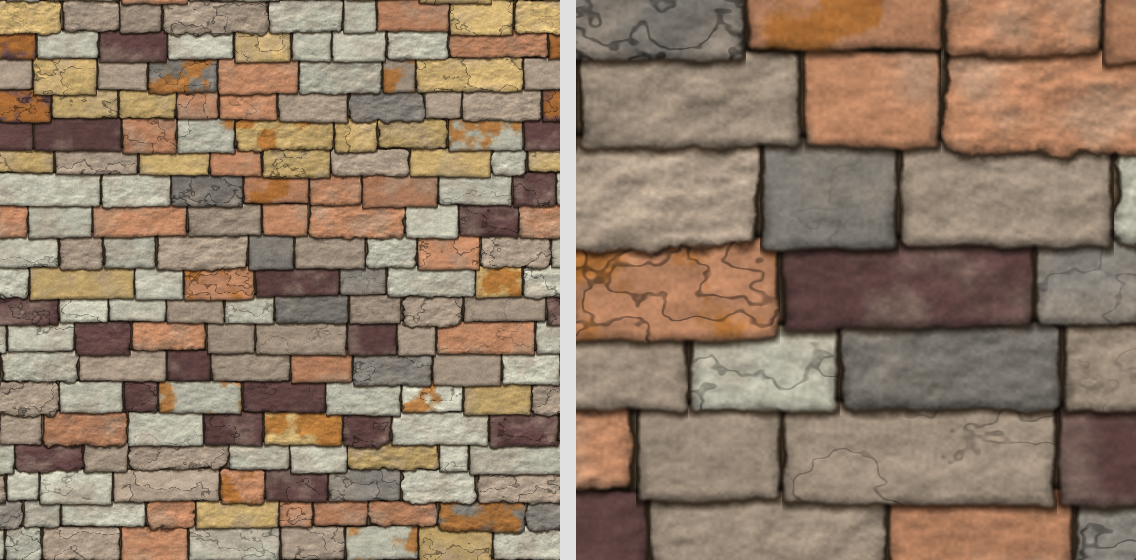
Left, the full canvas; right, a detail of the centre.
Write a three.js fragment shader that draws this texture.

```glsl
// Weathered wall of overlapping split-stone courses in mixed earth colours.
#define ROWS 19.0          // courses up the canvas
#define MIN_STONES 8.0     // stones in a course, some have one more
#define WIDTH_JITTER 0.62
#define ROW_JITTER 0.24
#define JOINT 0.035        // half joint width, in course heights
#define ROUGHNESS 0.09
#define RELIEF 0.75
#define SHADOW_REACH 0.13
#define SOFT 0.035         // edge smoothing, in course heights

varying vec2 vUv;

const vec3 PALE = vec3(0.72, 0.71, 0.64);
const vec3 TAUPE = vec3(0.63, 0.565, 0.495);
const vec3 OCHRE = vec3(0.74, 0.63, 0.42);
const vec3 SALMON = vec3(0.70, 0.50, 0.375);
const vec3 SLATE = vec3(0.48, 0.46, 0.43);
const vec3 PLUM = vec3(0.375, 0.27, 0.26);
const vec3 RUST = vec3(0.66, 0.39, 0.14);
const vec3 BACKING = vec3(0.40, 0.34, 0.27);
const vec3 SHADE = vec3(0.30, 0.26, 0.21);

float hash(vec2 p) {
  vec3 q = fract(vec3(p.xyx) * 0.1031);
  q += dot(q, q.yzx + 33.33);
  return fract((q.x + q.y) * q.z);
}

float noise(vec2 p) {
  vec2 i = floor(p), f = fract(p);
  f = f * f * (3.0 - 2.0 * f);
  return mix(mix(hash(i), hash(i + vec2(1, 0)), f.x),
             mix(hash(i + vec2(0, 1)), hash(i + vec2(1, 1)), f.x), f.y);
}

float fbm(vec2 p) {
  float sum = 0.0, amp = 0.53;
  for (int i = 0; i < 4; i++) {
    sum += amp * noise(p);
    p = p * 2.1 + 13.7;
    amp *= 0.5;
  }
  return sum;
}

// Jittered grid line that wraps after "period" lines
float gridLine(float i, float period, float seed, float jitter) {
  return i + jitter * (hash(vec2(mod(i, period), seed)) - 0.5);
}

// Signed distance to the stone of a course; also gives its id, centred position and half size
float stone(vec2 p, float row, out vec2 id, out vec2 local, out vec2 halfSize) {
  float wrapped = mod(row, ROWS);
  float count = MIN_STONES + step(0.6, hash(vec2(wrapped, 71.0)));
  float width = ROWS / count;
  float x = p.x / width + hash(vec2(wrapped, 53.0));
  float c = floor(x), seed = wrapped + 101.0;
  c += step(gridLine(c + 1.0, count, seed, WIDTH_JITTER), x)
     - step(x, gridLine(c, count, seed, WIDTH_JITTER));
  float left = gridLine(c, count, seed, WIDTH_JITTER);
  float right = gridLine(c + 1.0, count, seed, WIDTH_JITTER);
  id = vec2(mod(c, count), wrapped);

  float bottom = gridLine(row, ROWS, 207.0, ROW_JITTER) + 0.2 * (hash(id + 31.0) - 0.6);
  float top = gridLine(row + 1.0, ROWS, 207.0, ROW_JITTER) + 0.06;
  halfSize = 0.5 * vec2((right - left) * width, top - bottom) - vec2(JOINT, 0.0);
  local = vec2((x - 0.5 * (left + right)) * width, p.y - 0.5 * (top + bottom));
  local.y += 0.05 * (hash(id + 47.0) - 0.5) * local.x;

  // Rounded box with worn, chipped edges
  float wear = pow(hash(id + 83.0), 4.0);
  float radius = 0.06 + 0.2 * wear;
  vec2 b = abs(local) - halfSize + radius;
  float d = length(max(b, 0.0)) + min(max(b.x, b.y), 0.0) - radius;
  return d + (ROUGHNESS + 0.2 * wear) * (fbm(local * 3.2 + id * 17.0) - 0.45);
}

vec3 stoneColor(float t) {
  vec3 c = mix(PALE, TAUPE, step(0.31, t));
  c = mix(c, OCHRE, step(0.55, t));
  c = mix(c, SALMON, step(0.69, t));
  c = mix(c, SLATE, step(0.81, t));
  return mix(c, PLUM, step(0.87, t));
}

vec3 stoneFace(float d, vec2 id, vec2 local, vec2 halfSize) {
  vec2 q = local + 40.0 * vec2(hash(id + 11.0), hash(id + 23.0));
  float wear = hash(id + 83.0);
  vec3 c = stoneColor(hash(id + 61.0)) * (0.92 + 0.16 * hash(id + 97.0));

  // Mottling and occasional rust stains
  float stain = fbm(q * 1.4 + 5.0);
  c = mix(c, TAUPE, 0.45 * smoothstep(0.42, 0.75, stain));
  c = mix(c, RUST, 0.7 * step(0.9, hash(id + 139.0)) * smoothstep(0.46, 0.62, stain));

  // Split surface lit from above, with fine grain
  vec2 grain = q * vec2(2.2, 3.6);
  float slope = fbm(grain) - fbm(grain + vec2(-0.08, 0.22));
  float light = 1.0 + RELIEF * (0.45 + 0.9 * wear) * slope;
  light += 0.10 * (noise(q * 24.0) - 0.5) + 0.12 * (noise(q * vec2(5.0, 9.0)) - 0.5);

  // Cracks and flaked ledges
  float ledge = fbm(q * vec2(1.0, 1.5) + 9.0) - 0.5;
  float cracked = smoothstep(0.45, 0.8, hash(id + 173.0));
  light -= 0.32 * cracked * (1.0 - smoothstep(0.004, 0.022, abs(ledge)));
  light += 0.07 * cracked * smoothstep(0.0, 0.03, ledge);

  // Bright upper rim, dark lower rim
  float rim = 1.0 - smoothstep(0.0, 0.14, -d);
  light += rim * (0.20 * local.y / halfSize.y - 0.14);
  return c * light;
}

void main() {
  vec2 p = vUv * ROWS;
  vec3 color = BACKING * (0.8 + 0.4 * fbm(p * 3.0));
  // Each higher course overlaps and shades the one below
  for (int k = -1; k <= 1; k++) {
    vec2 id, local, halfSize;
    float d = stone(p, floor(p.y) + float(k), id, local, halfSize);
    color *= mix(SHADE, vec3(1.0), smoothstep(0.0, SHADOW_REACH, d));
    vec3 face = stoneFace(d, id, local, halfSize);
    color = mix(color, face, 1.0 - smoothstep(-SOFT, SOFT, d));
  }
  gl_FragColor = vec4(clamp(color, 0.0, 1.0), 1.0);
}
```
